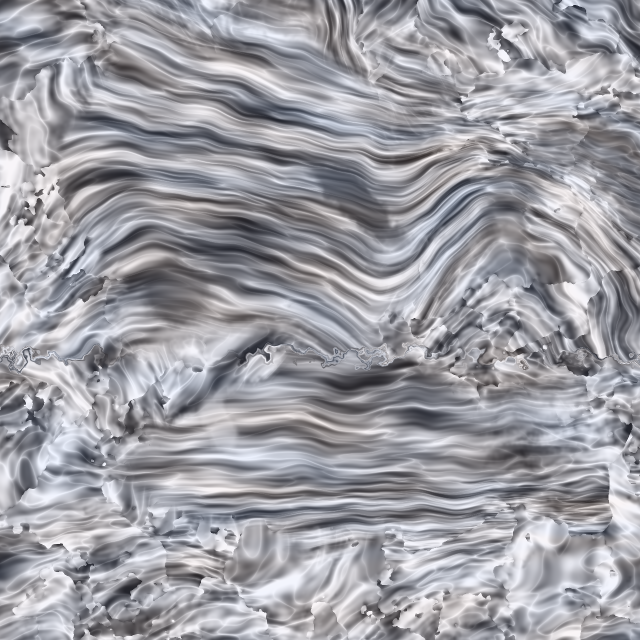
Write a Shadertoy shader that draws this texture.

```glsl
// Silvery grey folded fibres: long combed streaks broken by crumpled, webbed patches.

vec2 hash2(vec2 p) {
    vec3 a = fract(p.xyx * vec3(0.1031, 0.1030, 0.0973));
    a += dot(a, a.yzx + 33.33);
    return fract((a.xx + a.yz) * a.zy);
}

// Gradient noise, centred on zero
float corner(vec2 i, vec2 f, vec2 o) {
    float a = 6.2832 * hash2(i + o + 50.0).x;
    return dot(vec2(cos(a), sin(a)), f - o);
}

float noise(vec2 p) {
    vec2 i = floor(p), f = p - i;
    vec2 u = f * f * f * (f * (f * 6.0 - 15.0) + 10.0);
    return mix(mix(corner(i, f, vec2(0, 0)), corner(i, f, vec2(1, 0)), u.x),
               mix(corner(i, f, vec2(0, 1)), corner(i, f, vec2(1, 1)), u.x), u.y);
}

float fbm(vec2 p) {
    return noise(p) + 0.5 * noise(p * 2.1 + 5.3) + 0.25 * noise(p * 4.3 + 9.1);
}

mat2 turn(float a) {
    return mat2(cos(a), sin(a), -sin(a), cos(a));
}

// Soft tilted ellipse: 1 inside, 0 outside
float blot(vec2 p, vec2 centre, vec2 radius, float angle) {
    return 1.0 - smoothstep(0.65, 1.1, length(turn(-angle) * (p - centre) / radius));
}

// Height of the fibre sheet; its contours are the streak directions
float flow(vec2 p, float jag) {
    float left = max(0.25 - p.x, 0.0), right = max(p.x - 0.22, 0.0);
    float arch = 3.5 * left * left + 0.85 * right * right
               - 0.34 * smoothstep(0.58, 0.82, p.x);
    float upper = mix(arch, 0.36 * p.x, smoothstep(0.62, 0.9, p.y));
    float lower = -0.22 * p.x * smoothstep(0.28, 0.1, p.y);
    return p.y + mix(lower, upper, smoothstep(0.435, 0.45, p.y + 0.03 * jag));
}

// Layered streaks with bright branching filaments
float fibres(vec2 q, vec2 freq, float web) {
    q *= freq;
    float body = 0.75 * noise(q) + 0.6 * noise(q * 2.1 + 7.0) + 0.4 * noise(q * 4.3 + 3.0);
    float vein = noise(q * 0.8 + 19.0) + 0.35 * noise(q * 2.3 + 31.0);
    float thread = noise(q * 1.7 + 43.0) + 0.3 * noise(q * 3.1 + 11.0);
    return 0.46 + 0.72 * body + web * (exp(-15.0 * abs(vein)) + 0.6 * exp(-13.0 * abs(thread)));
}

// Jagged patches: random pair of the nearest cell, and distance to its seam
vec3 patches(vec2 p) {
    vec2 base = floor(p), id = base;
    float near = 9.0, next = 9.0;
    for (int y = -1; y <= 1; y++)
    for (int x = -1; x <= 1; x++) {
        vec2 cell = base + vec2(x, y);
        float d = length(cell + hash2(cell + 20.0) - p);
        if (d < near) { next = near; near = d; id = cell; }
        else next = min(next, d);
    }
    return vec3(hash2(id + 71.0), next - near);
}

vec3 sheet(vec2 p) {
    float jag = fbm(p * 32.0);
    vec2 sway = vec2(fbm(p * 5.0 + 2.0), fbm(p * 5.0 + 14.0));

    // Calm combed areas
    vec2 q = p + 0.022 * sway;
    q.y = flow(q, jag);
    float combed = fibres(q, vec2(4.0, 31.0), 0.26);

    // Crumpled areas, each patch turned its own way
    vec3 patchy = patches(p * 5.5 + 0.9 * sway + 0.22 * jag);
    float swing = mix(0.5, 2.1, smoothstep(0.08, 0.3, p.y));
    vec2 r = turn(swing * (patchy.x - 0.5)) * (q + 0.045 * sway.yx) + 3.0 * patchy.y;
    float crumpled = fibres(r, vec2(8.5, 24.0), 0.33);
    float seam = exp(-14.0 * patchy.z);
    crumpled += 0.6 * seam * noise(p * 85.0) + 0.2 * (patchy.y - 0.5);

    float arch = length((p - vec2(0.38, 0.72)) * vec2(0.9, 1.1));
    float pool = length((p - vec2(0.55, 0.31)) * vec2(1.0, 1.9));
    float rough = smoothstep(0.27, 0.33, min(arch, pool) + 0.16 * noise(p * 6.0) + 0.03 * jag);
    float v = mix(combed, crumpled, rough);

    // Hollows, lit folds and the dark hook on the right
    vec2 b = p + 0.025 * sway + 0.007 * jag;
    vec2 hook = b - vec2(0.91, 0.65);
    float ring = smoothstep(0.055, 0.02, abs(length(hook) - 0.12));
    ring *= smoothstep(-0.07, 0.0, hook.y - 0.4 * hook.x);
    float hollow = blot(b, vec2(0.56, 0.68), vec2(0.10, 0.028), -0.75)
                 + blot(b, vec2(0.28, 0.54), vec2(0.07, 0.055), -0.2) + 0.8 * ring;
    float lit = blot(b, vec2(0.31, 0.465), vec2(0.11, 0.035), 0.2)
              + 0.6 * blot(b, vec2(0.91, 0.67), vec2(0.07, 0.09), 0.0)
              + 0.7 * blot(b, vec2(0.35, 0.34), vec2(0.025, 0.06), 0.1);
    v = mix(v, 0.1 + 0.35 * v, 0.85 * min(hollow, 1.0));
    v = mix(v, 0.55 + 0.45 * v, 0.8 * min(lit, 1.0));
    v += 0.13 * noise(p * 4.0 + 8.0);

    // Soft limits, then cool and warm greys
    v = 0.14 + 0.82 * smoothstep(-0.1, 1.12, v);
    float cool = noise(q * vec2(5.0, 16.0) + 60.0);
    return v + vec3(0.0, 0.0, 0.026) + vec3(-0.05, -0.005, 0.045) * cool;
}

void mainImage(out vec4 fragColor, in vec2 fragCoord) {
    // Four samples per pixel smooth the edges
    vec3 sum = vec3(0.0);
    for (int i = 0; i < 4; i++) {
        vec2 offset = vec2(i & 1, i >> 1) * 0.5 - 0.25;
        sum += sheet((fragCoord + offset) / iResolution.xy);
    }
    fragColor = vec4(clamp(sum * 0.25, 0.0, 1.0), 1.0);
}
```
